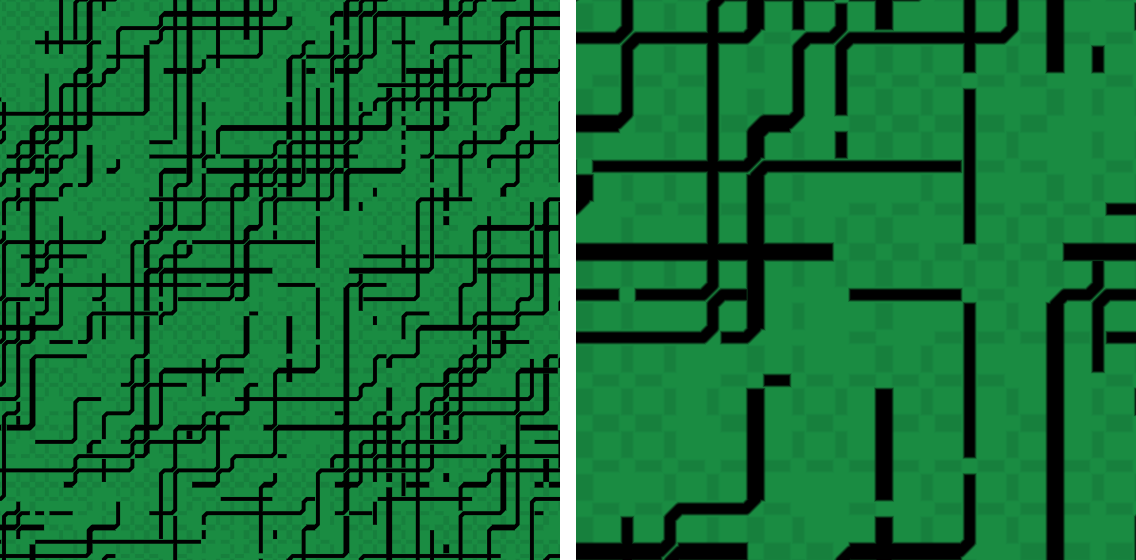
Left, the full canvas; right, a detail of the centre.
This pattern is drawn by a Shadertoy shader. Its source:

```glsl
#define CELLS 39.25
#define COVER 0.46
#define BREAK 0.15
#define TURN 0.3
#define FAINT 0.75
#define GAP 0.19
#define THIN 0.138
#define THICK 0.205
#define SOFT 0.045
#define BOARD vec3(0.10, 0.55, 0.26)
#define GROOVE vec3(0.09, 0.50, 0.24)
#define WIRE vec3(0.0)

float hash(vec2 p) {
    return fract(sin(dot(p, vec2(127.1, 311.7))) * 43758.5453);
}

// A turning node sends west to north and south to east
bool turns(vec2 node) {
    return hash(node + 3.7) < 2.0 * TURN * hash(floor(node / 5.0) + 91.3);
}

// Some grid lines are calm and carry long runs, others break often
bool breaks(vec2 node, bool east) {
    float line = east ? node.y : node.x;
    float side = east ? 17.3 : 71.9;
    return hash(node + side) < 2.0 * BREAK * hash(vec2(line, side));
}

// Follow the wire leaving a node back to where it began
bool isWired(vec2 node, bool east) {
    for (int i = 0; i < 40; i++) {
        if (breaks(node, east)) return hash(node + (east ? 29.1 : 53.7)) < COVER;
        if (turns(node)) east = !east;
        node -= east ? vec2(1, 0) : vec2(0, 1);
    }
    return false;
}

float halfWidth(float line) {
    return fract(line * 0.28 + 0.6) < 0.28 ? THICK : THIN;
}

float segment(vec2 p, vec2 a, vec2 b) {
    vec2 ab = b - a;
    return length(p - a - ab * clamp(dot(p - a, ab) / dot(ab, ab), 0.0, 1.0));
}

// Add one arm of a node to the wires or to the faint grooves
void addArm(float along, float across, float halfW, vec2 owner, bool east,
            bool wired, inout float wire, inout float groove) {
    float d = max(abs(across) - halfW, GAP - along);
    if (wired) wire = min(wire, d);
    else if (hash(owner + (east ? 11.2 : 37.6)) < FAINT) groove = min(groove, d);
}

void mainImage(out vec4 fragColor, in vec2 fragCoord) {
    vec2 p = fragCoord / iResolution.y * CELLS - 0.28;
    vec2 node = floor(p + 0.5), q = p - node;
    vec2 west = node - vec2(1, 0), south = node - vec2(0, 1);
    float rowW = halfWidth(node.y), colW = halfWidth(node.x + 3.0);
    bool eastOn = isWired(node, true), northOn = isWired(node, false);

    // Four arms around the nearest node
    float wire = 1.0, groove = 1.0;
    addArm(q.x, q.y, rowW, node, true, eastOn, wire, groove);
    addArm(q.y, q.x, colW, node, false, northOn, wire, groove);
    addArm(-q.x, q.y, rowW, west, true, isWired(west, true), wire, groove);
    addArm(-q.y, q.x, colW, south, false, isWired(south, false), wire, groove);

    // Links through the node: straight, or a cut corner
    bool corner = turns(node);
    float reach = GAP + 0.1, bend = GAP + 0.04, bendW = min(rowW, colW);
    if (eastOn && !breaks(node, true)) {
        wire = min(wire, corner
            ? segment(q, vec2(0, -bend), vec2(bend, 0)) - bendW
            : max(abs(q.y) - rowW, abs(q.x) - reach));
    }
    if (northOn && !breaks(node, false)) {
        wire = min(wire, corner
            ? segment(q, vec2(-bend, 0), vec2(0, bend)) - bendW
            : max(abs(q.x) - colW, abs(q.y) - reach));
    }

    // Colour with smooth edges
    float soft = max(SOFT, 0.6 * CELLS / iResolution.y);
    vec3 color = mix(BOARD, GROOVE, smoothstep(soft, -soft, groove));
    color = mix(color, WIRE, smoothstep(soft, -soft, wire));
    fragColor = vec4(color, 1.0);
}
```
